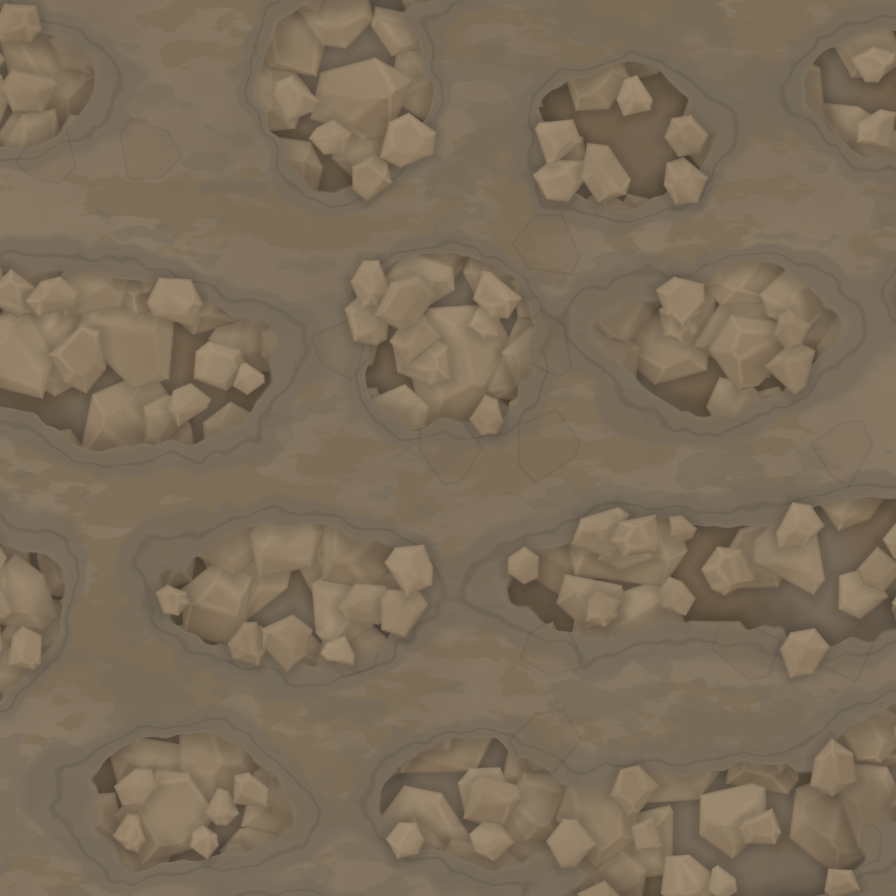
This texture is drawn by a Shadertoy shader. Its source:

```glsl
// Dry smooth mud with hollows that expose pale, faceted rubble.
const vec3 MUD = vec3(0.508, 0.450, 0.372);
const vec3 MUD_GREY = vec3(0.452, 0.408, 0.348);
const vec3 MUD_BROWN = vec3(0.478, 0.414, 0.322);
const vec3 FLOOR_BROWN = vec3(0.440, 0.375, 0.292);
const vec3 FLOOR_GREY = vec3(0.455, 0.403, 0.338);
const vec3 STONE_DARK = vec3(0.488, 0.415, 0.325);
const vec3 STONE_LIGHT = vec3(0.630, 0.558, 0.455);
const vec3 RIDGE = vec3(0.675, 0.595, 0.480);
const vec2 LIGHT = vec2(-0.35, 0.94);
const vec2 HOLLOW_GRID = vec2(3.0, 4.0);
const vec2 HOLLOW_MIN = vec2(0.085, 0.060);
const vec2 HOLLOW_MAX = vec2(0.180, 0.115);
const float RIM_WIDTH = 0.034;

float hash(vec2 p) {
    vec3 q = fract(vec3(p.xyx) * 0.1031);
    q += dot(q, q.yzx + 33.33);
    return fract((q.x + q.y) * q.z);
}

vec2 hash2(vec2 p) { return vec2(hash(p + 17.3), hash(p + 71.9)); }

float noise(vec2 p) {
    vec2 i = floor(p), f = fract(p);
    f = f * f * (3.0 - 2.0 * f);
    return mix(mix(hash(i), hash(i + vec2(1, 0)), f.x),
               mix(hash(i + vec2(0, 1)), hash(i + vec2(1, 1)), f.x), f.y);
}

float fbm(vec2 p) {
    float sum = 0.0, gain = 0.53;
    for (int i = 0; i < 4; i++) {
        sum += gain * noise(p);
        p = mat2(1.6, 1.2, -1.2, 1.6) * p + 9.7;
        gain *= 0.5;
    }
    return sum;
}

// Signed depth into the hollows: positive inside, negative on the mud.
float hollowDepth(vec2 p) {
    p += 0.075 * (vec2(fbm(p * 8.0 + 40.0), fbm(p * 8.0 + 80.0)) - 0.5);
    p += 0.010 * (vec2(noise(p * 48.0), noise(p * 48.0 + 30.0)) - 0.5);
    float d = 1.0;
    for (int j = -1; j <= 1; j++)
    for (int i = -1; i <= 1; i++) {
        float row = floor(p.y * HOLLOW_GRID.y) + float(j);
        float shift = 0.5 * mod(row, 2.0);
        vec2 id = vec2(floor(p.x * HOLLOW_GRID.x + shift) + float(i), row);
        vec2 center = id + 0.5 + 0.45 * (hash2(id + 5.0) - 0.5) - vec2(shift, 0.0);
        vec2 radius = mix(HOLLOW_MIN, HOLLOW_MAX, hash2(id + 50.0));
        float e = (length((p - center / HOLLOW_GRID) / radius) - 1.0) * radius.y;
        float h = max(0.025 - abs(d - e), 0.0);
        d = min(d, e) - h * h * 10.0;
    }
    return -d;
}

// Convex faceted stone: x = inner edge distance, y = facet light, z = ridge.
vec3 stone(vec2 p, vec2 id, float size) {
    float edge = 1.0, low = size * 0.34 + dot(p, hash2(id + 8.0) - 0.5) * 0.6;
    float next = 1.0, lit = 0.30, litNext = 0.30;
    float turn = 6.283 * hash(id + 3.0);
    for (int k = 0; k < 6; k++) {
        vec2 r = hash2(id * 1.7 + float(k) * 7.3);
        float a = turn + (float(k) + 0.65 * r.x) * 1.0472;
        vec2 dir = vec2(cos(a), sin(a));
        float gap = size * mix(0.6, 1.0, r.y) - dot(p, dir);
        float h = gap * mix(0.45, 1.7, hash(id + float(k) * 3.7));
        float facet = dot(dir, LIGHT);
        edge = min(edge, gap);
        if (h < low) { next = low; litNext = lit; low = h; lit = facet; }
        else if (h < next) { next = h; litNext = facet; }
    }
    float crease = next - low;
    lit = mix(0.5 * (lit + litNext), lit, smoothstep(0.0, 0.006, crease));
    return vec3(edge, lit, 1.0 - smoothstep(0.0, 0.0045, crease));
}

// One jittered layer of stones; loose ones also lie over the hollow's rim.
void paintStones(inout vec3 col, vec2 p, float cells, float share, bool loose) {
    float px = 1.0 / iResolution.y;
    for (int j = -1; j <= 1; j++)
    for (int i = -1; i <= 1; i++) {
        vec2 id = floor(p * cells) + vec2(i, j), key = id + cells * 13.0;
        if (hash(key) > share) continue;
        vec2 center = (id + 0.5 + 0.5 * (hash2(key + 2.0) - 0.5)) / cells;
        if (loose && hollowDepth(center) < -0.002) continue;
        vec3 s = stone(p - center, key, mix(0.44, 0.76, hash(key + 9.0)) / cells);
        float tone = 0.47 + 0.27 * s.y + 0.28 * (hash(key + 6.0) - 0.5);
        tone += 0.30 * (fbm(p * 22.0 + key) - 0.5);
        vec3 face = mix(STONE_DARK, STONE_LIGHT, clamp(tone, 0.0, 1.0));
        face = mix(face, RIDGE, s.z * 0.42 * noise(p * 30.0 + key));
        face *= mix(0.93, 1.0, smoothstep(0.0, 0.004, s.x));
        col *= 1.0 - 0.10 * smoothstep(-0.014, 0.0, s.x);
        col = mix(col, face, smoothstep(-px, px, s.x));
    }
}

vec3 mudColor(vec2 p, float away) {
    float cloud = fbm(p * 7.0 + 3.0), grain = fbm(p * vec2(22.0, 38.0));
    vec3 col = MUD * (1.0 + 0.11 * (cloud - 0.5) + 0.05 * (grain - 0.5));
    // Ragged flat strokes in level bands
    float band = fbm(p * vec2(3.0, 8.0) + 21.0);
    float stroke = fbm(p * vec2(26.0, 52.0) + 60.0);
    col = mix(col, MUD_BROWN, 0.65 * smoothstep(0.56, 0.60, band * 0.65 + stroke * 0.42));
    col = mix(col, MUD_GREY, 0.55 * smoothstep(0.57, 0.61, fbm(p * vec2(4.0, 9.0) + 90.0) * 0.6 + grain * 0.46));
    // Stepped grey rim with a fine crack and a pale lip
    float width = RIM_WIDTH * mix(0.35, 1.4, cloud);
    col = mix(col, MUD_GREY, 0.75 * (1.0 - smoothstep(width * 0.75, width, away + 0.012 * (grain - 0.5))));
    float crack = abs(away - width * 0.45 - 0.006 * (stroke - 0.5));
    col *= 1.0 - 0.08 * (1.0 - smoothstep(0.0, 0.003, crack));
    col *= 1.0 + 0.09 * (1.0 - smoothstep(0.001, 0.005, away)) * (stroke - 0.2);
    // Faint stones sunk under the surface
    vec2 id = floor(p * 9.0);
    if (hash(id + 33.0) < 0.22) {
        float e = stone(p - (id + 0.5) / 9.0, id + 44.0, 0.038).x;
        col *= 1.0 - 0.06 * (1.0 - smoothstep(0.0, 0.0025, abs(e)));
        col = mix(col, MUD_BROWN, 0.22 * smoothstep(0.0, 0.004, e));
    }
    return col;
}

void mainImage(out vec4 fragColor, in vec2 fragCoord) {
    vec2 p = fragCoord / iResolution.y;
    float px = 1.0 / iResolution.y, depth = hollowDepth(p);
    // Hollow floor and buried rubble
    vec3 col = mix(FLOOR_BROWN, FLOOR_GREY, smoothstep(0.35, 0.65, fbm(p * 10.0 + 5.0)));
    paintStones(col, p, 9.0, 0.72, false);
    paintStones(col, p, 14.0, 0.58, false);
    // Mud sheet, its shadow, then loose stones on top
    col *= 1.0 - 0.17 * (1.0 - smoothstep(0.0, 0.028, depth));
    col = mix(mudColor(p, max(-depth, 0.0)), col, smoothstep(-px, px, depth));
    paintStones(col, p, 23.0, 0.30, true);
    fragColor = vec4(col, 1.0);
}
```
